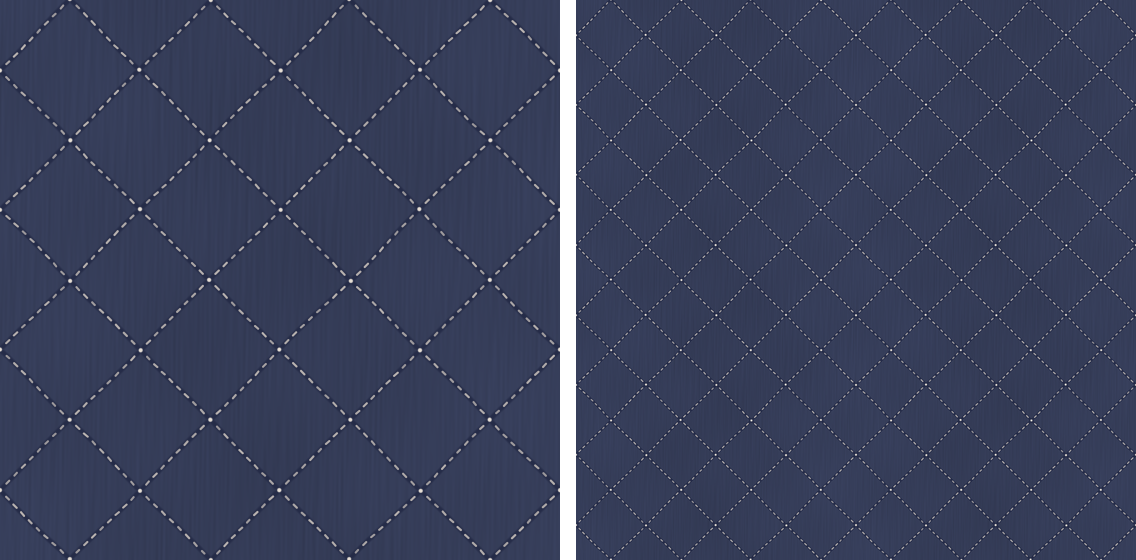
Left: one tile. Right: repeated 2 by 2.
Give the GLSL for this pattern, as a WebGL 2 fragment shader.

```glsl
#version 300 es
precision highp float;
// Navy woven cloth quilted with a diamond grid of pale running stitches.

uniform vec2 u_resolution;
out vec4 fragColor;

const float TAU = 6.2831853;
const float REPEATS = 4.0;            // diamonds across and down
const float STITCHES = 9.0;           // stitches along one diamond edge
const float EDGE = 0.70710678 / REPEATS; // length of a diamond edge

const vec3 CLOTH  = vec3(0.208, 0.238, 0.346);
const vec3 GROOVE = vec3(0.135, 0.160, 0.270);
const vec3 THREAD = vec3(0.740, 0.715, 0.700);
const vec3 KNOT   = vec3(0.900, 0.870, 0.830);

float hash(vec2 p) {
  vec3 q = fract(vec3(p.xyx) * 0.1031);
  q += dot(q, q.yzx + 33.33);
  return fract((q.x + q.y) * q.z);
}

// Distance from a centred segment lying along x.
float segmentDistance(vec2 p, float halfLength) {
  return length(vec2(max(abs(p.x) - halfLength, 0.0), p.y));
}

// Filled shape of the given radius with a soft rim.
float softFill(float dist, float radius, float softness) {
  return 1.0 - smoothstep(radius - softness, radius + softness, dist);
}

// Layered sines of whole frequencies, long in y and fine in x.
float verticalGrain(vec2 uv) {
  float sum = 0.0;
  for (int i = 0; i < 20; i++) {
    float n = float(i);
    float across = floor(mix(16.0, 150.0, hash(vec2(n, 3.0))));
    float down = floor(hash(vec2(n, 11.0)) * 13.0) - 6.0;
    float phase = TAU * hash(vec2(n, 23.0));
    sum += sin(TAU * (across * uv.x + down * uv.y) + phase);
  }
  return sum / 20.0;
}

// Broad, faint changes of shade.
float mottling(vec2 uv) {
  vec2 t = TAU * uv;
  return 0.6 * cos(t.x + 0.4 * sin(t.y)) + 0.25 * sin(3.0 * t.x + 2.0 * t.y)
       + 0.25 * sin(2.0 * t.x - 3.0 * t.y + 1.7);
}

// Small drift of the sewn lines.
vec2 sewingDrift(vec2 uv) {
  vec2 t = TAU * uv;
  return 0.0009 * vec2(sin(3.0 * t.y + 2.0 * t.x) + sin(5.0 * t.x - t.y),
                       sin(4.0 * t.x + t.y + 1.0) + sin(5.0 * t.y - 2.0 * t.x));
}

// One family of lines: x is the stitch coverage, y the groove coverage.
vec2 sewnLine(float across, float along, float softness) {
  float line = round(across);
  float stitch = round(along * STITCHES);
  vec2 local = vec2(along - stitch / STITCHES, across - line) * EDGE;

  // Stitch identity that wraps with the canvas
  vec2 id = mod(vec2(stitch + STITCHES * line, stitch - STITCHES * line),
                2.0 * REPEATS * STITCHES);
  float vary = hash(id + 5.0);
  float lean = (hash(id + 91.0) - 0.5) * 0.16;
  vec2 leaning = vec2(local.x, local.y + lean * local.x);

  float body = softFill(segmentDistance(leaning, mix(0.0030, 0.0042, vary)),
                        0.0019, softness);
  float atCrossing = 1.0 - step(0.5, mod(stitch + 0.25, STITCHES));
  float coverage = body * mix(0.78, 1.0, vary) * (1.0 - atCrossing);
  float groove = 1.0 - smoothstep(0.0018, 0.0066, abs(local.y));
  return vec2(coverage, groove);
}

void main() {
  vec2 uv = gl_FragCoord.xy / u_resolution;
  float pixel = 1.0 / min(u_resolution.x, u_resolution.y);
  float softness = max(0.0011, 0.7 * pixel);

  // Cloth
  vec3 color = CLOTH * (1.0 + 0.10 * verticalGrain(uv) + 0.035 * mottling(uv));

  // Diagonal grid coordinates; lines lie on whole numbers
  vec2 p = (uv + sewingDrift(uv)) * REPEATS;
  vec2 grid = vec2(p.x + p.y, p.x - p.y) - 0.5;
  vec2 rising = sewnLine(grid.y, grid.x, softness);
  vec2 falling = sewnLine(grid.x, grid.y, softness);

  // Grooves, stitches, then knots at the crossings
  color = mix(color, GROOVE, 0.85 * max(rising.y, falling.y));
  color = mix(color, THREAD, max(rising.x, falling.x));
  float knotDistance = length(grid - round(grid)) * EDGE;
  color = mix(color, KNOT, softFill(knotDistance, 0.0036, softness * 1.3));

  fragColor = vec4(color, 1.0);
}
```
